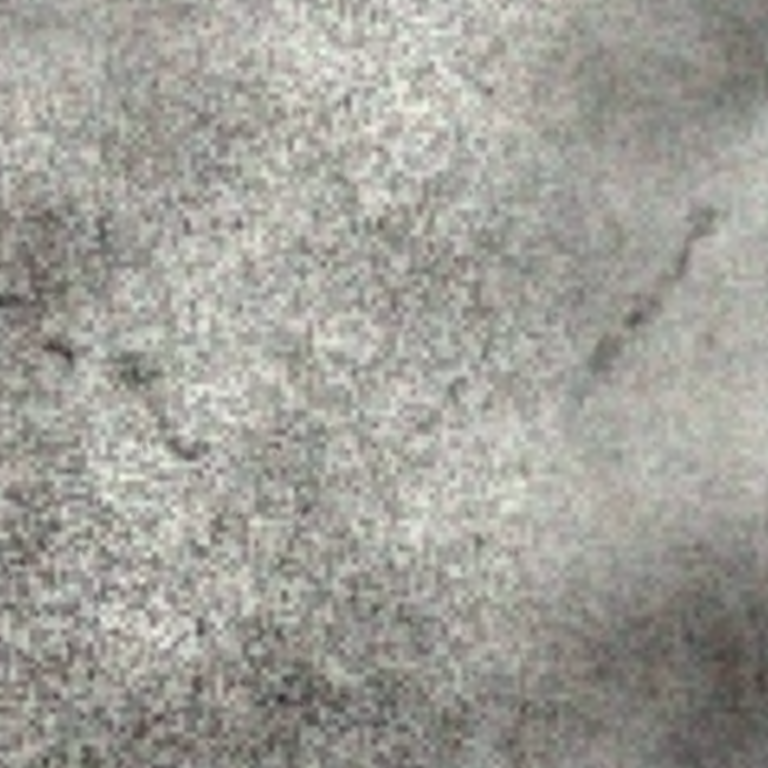
Write a three.js fragment shader that draws this texture.

```glsl
// Weathered grey stone: cloudy stains, fine bright grain, small pits and faint dark veins.
varying vec2 vUv;

const vec3 DARK = vec3(0.43, 0.42, 0.40);
const vec3 LIGHT = vec3(0.75, 0.75, 0.72);
const vec3 ROSE_GREEN = vec3(0.040, -0.022, 0.006);
const vec3 AMBER_BLUE = vec3(0.016, 0.004, -0.034);
const float BASE_TONE = 0.77;
const float CLOUD_SCALE = 5.0;
const float CLOUD_DEPTH = 1.05;
const float GRAIN_SCALE = 68.0;
const float GRAIN_DEPTH = 1.0;
const float PIT_SCALE = 36.0;
const float PIT_SHARE = 0.30;
const float PIT_DEPTH = 0.55;
const float VEIN_WIDTH = 0.026;
const float VEIN_DEPTH = 0.75;
const float TINT_SCALE = 46.0;
const mat2 TURN = mat2(0.8, 0.6, -0.6, 0.8);

vec2 hash2(vec2 p) {
  vec3 q = fract(p.xyx * vec3(0.1031, 0.1030, 0.0973));
  q += dot(q, q.yzx + 33.33);
  return fract((q.xx + q.yz) * q.zy);
}

float valueNoise(vec2 p) {
  vec2 cell = floor(p);
  vec2 f = fract(p);
  f = f * f * (3.0 - 2.0 * f);
  float low = mix(hash2(cell).x, hash2(cell + vec2(1.0, 0.0)).x, f.x);
  float high = mix(hash2(cell + vec2(0.0, 1.0)).x, hash2(cell + 1.0).x, f.x);
  return mix(low, high, f.y);
}

// Layered noise centred on zero, each layer turned to hide the lattice.
float clouds(vec2 p) {
  float sum = 0.0;
  float weight = 0.5;
  for (int i = 0; i < 5; i++) {
    sum += weight * (valueNoise(p) - 0.5);
    p = TURN * p * 2.03 + 17.3;
    weight *= 0.56;
  }
  return sum;
}

// Cellular pits: some cells hold one soft, slightly stretched dark speck.
float pits(vec2 p) {
  vec2 cell = floor(p);
  float depth = 0.0;
  for (int y = -1; y <= 1; y++) {
    for (int x = -1; x <= 1; x++) {
      vec2 id = cell + vec2(float(x), float(y));
      vec2 kind = hash2(id + 71.0);
      vec2 offset = p - id - hash2(id);
      offset.x *= mix(0.8, 1.6, kind.y);
      float radius = mix(0.2, 0.6, kind.y * kind.y);
      float speck = 1.0 - smoothstep(0.0, radius, length(offset));
      depth = max(depth, speck * step(kind.x, PIT_SHARE) * (0.4 + 0.6 * kind.y));
    }
  }
  return depth;
}

float blob(vec2 p, vec2 centre, vec2 size) {
  vec2 d = (p - centre) / size;
  return exp(-dot(d, d));
}

float vein(vec2 p, vec2 a, vec2 b) {
  vec2 along = b - a;
  float t = clamp(dot(p - a, along) / dot(along, along), 0.0, 1.0);
  return 1.0 - smoothstep(0.0, VEIN_WIDTH, length(p - a - along * t));
}

void main() {
  vec2 uv = vUv;
  vec2 warp = vec2(clouds(uv * 9.0 + 3.0), clouds(uv * 9.0 + 40.0));
  vec2 bent = uv + 0.13 * warp;

  // Broad stains, strongest at the right corners and along the bottom
  float stain = 0.75 * blob(bent, vec2(1.02, 0.10), vec2(0.23, 0.20));
  stain += 0.55 * blob(bent, vec2(0.94, 0.93), vec2(0.20, 0.13));
  stain += 0.55 * blob(bent, vec2(0.42, 0.08), vec2(0.28, 0.14));
  stain += 0.40 * blob(bent, vec2(0.02, 0.66), vec2(0.16, 0.13));
  stain += 0.35 * blob(bent, vec2(0.00, 1.00), vec2(0.16, 0.09));
  stain -= 0.28 * blob(bent, vec2(0.22, 0.15), vec2(0.09, 0.08));
  float cloud = clouds(uv * CLOUD_SCALE + 8.0);

  // Broken veins
  float veins = vein(bent, vec2(0.0, 0.59), vec2(0.18, 0.52));
  veins = max(veins, vein(bent, vec2(0.18, 0.52), vec2(0.31, 0.39)));
  veins = max(veins, 0.7 * vein(bent, vec2(0.94, 0.74), vec2(0.77, 0.49)));
  veins = max(veins, 0.6 * vein(bent, vec2(0.59, 0.50), vec2(0.51, 0.37)));
  veins *= smoothstep(0.2, 0.7, valueNoise(uv * 24.0));

  // Grain, coarse on the left and fading towards the smooth right side
  float rough = mix(1.0, 0.42, smoothstep(0.50, 0.85, bent.x));
  rough *= 1.0 - 0.5 * blob(bent, vec2(0.08, 0.96), vec2(0.2, 0.1));
  rough *= 1.0 + 0.35 * blob(bent, vec2(0.12, 0.25), vec2(0.2, 0.2));
  float grain = 0.55 * (valueNoise(TURN * uv * GRAIN_SCALE) - 0.5);
  grain += 0.75 * (valueNoise(uv * GRAIN_SCALE * 1.75 + 91.0) - 0.5);

  float tone = BASE_TONE - stain + CLOUD_DEPTH * cloud - VEIN_DEPTH * veins;
  tone += rough * (GRAIN_DEPTH * grain - PIT_DEPTH * pits(uv * PIT_SCALE + warp));

  // Faint colour flecks
  vec3 colour = mix(DARK, LIGHT, clamp(tone, -0.75, 1.6));
  colour += ROSE_GREEN * (valueNoise(TURN * uv * TINT_SCALE + 5.0) - 0.5);
  colour += AMBER_BLUE * (valueNoise(uv * TINT_SCALE * 0.7 + 60.0) - 0.5);
  gl_FragColor = vec4(colour, 1.0);
}
```
